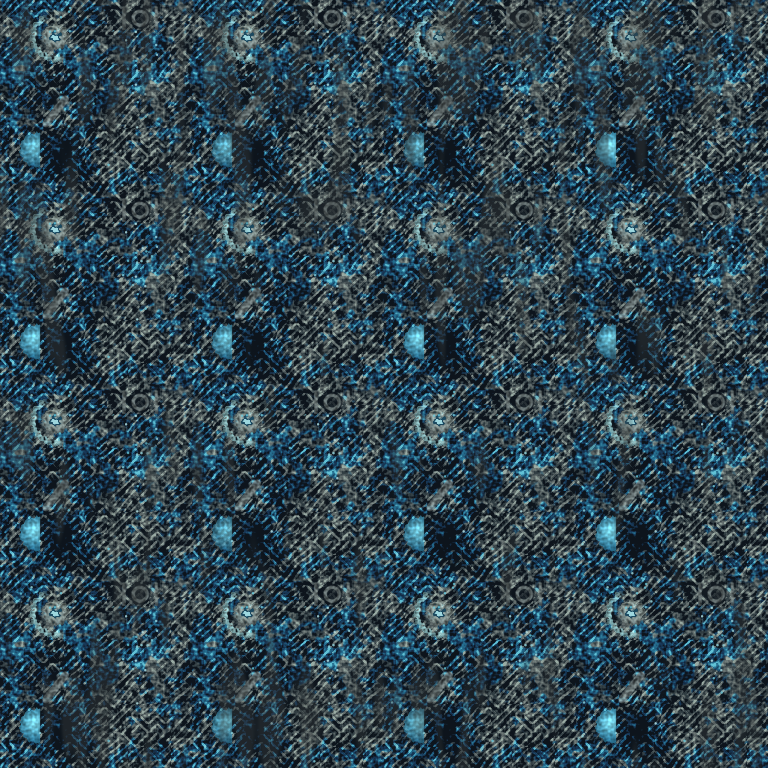
Write a WebGL 2 fragment shader that draws this pattern.

```glsl
#version 300 es
precision highp float;
// Draws a seamless 4 by 4 grid of weathered blue and grey circuitry.

uniform vec2 u_resolution;
out vec4 fragColor;

const float REPEATS = 4.0;
const float STRIPES = 23.0; // diagonal traces per repeat
const float MAZE = 22.0;    // maze cells per repeat
const float CHIPS = 32.0;   // shaded blocks per repeat
const float SPECKS = 40.0;  // light point cells per repeat
const float BASE_TONE = 0.37;
const float TRACE_GAIN = 0.5;
const float GRAIN_GAIN = 0.62;
const float WEAR = 0.65;
const vec3 INK = vec3(0.05, 0.08, 0.11);
const vec3 SLATE = vec3(0.20, 0.25, 0.27);
const vec3 STEEL = vec3(0.38, 0.42, 0.42);
const vec3 PALE = vec3(0.60, 0.67, 0.64);
const vec3 NAVY = vec3(0.09, 0.21, 0.33);
const vec3 TEAL = vec3(0.14, 0.42, 0.55);
const vec3 CYAN = vec3(0.38, 0.76, 0.84);
const vec3 WHITE = vec3(0.85, 0.93, 0.91);
const vec3 WORN = vec3(0.23, 0.25, 0.25);

// Soft zones of a repeat: centre, radius
const vec3 SPARKS = vec3(0.76, 0.55, 0.06);
const vec3 BLUES[5] = vec3[5](vec3(0.32, 0.16, 0.15), vec3(0.45, 0.6, 0.13),
  vec3(0.78, 0.66, 0.11), vec3(0.12, 0.95, 0.12), vec3(0.05, 0.6, 0.13));
const vec3 GREYS[5] = vec3[5](vec3(0.66, 0.27, 0.14), vec3(0.9, 0.52, 0.1),
  vec3(0.3, 0.79, 0.1), vec3(0.7, 0.92, 0.12), vec3(0.98, 0.85, 0.08));

float soft;
vec3 color;

void paint(vec3 c, float amount) { color = mix(color, c, amount); }

float hash(vec2 p) {
  vec3 h = fract(p.xyx * 0.1031);
  h += dot(h, h.yzx + 33.33);
  return fract((h.x + h.y) * h.z);
}

float corner(vec2 cell, vec2 offset, vec2 period, float seed) {
  float a = 6.28319 * hash(mod(cell, period) + seed);
  return dot(vec2(cos(a), sin(a)), offset);
}

// Gradient noise that wraps after one unit of p
float noise(vec2 p, vec2 n, float seed) {
  p *= n;
  vec2 c = floor(p), f = p - c, r = vec2(1, 0), u = vec2(0, 1);
  vec2 s = f * f * f * (f * (f * 6.0 - 15.0) + 10.0);
  return mix(mix(corner(c, f, n, seed), corner(c + r, f - r, n, seed), s.x),
    mix(corner(c + u, f - u, n, seed), corner(c + 1.0, f - 1.0, n, seed), s.x), s.y);
}

float stroke(float d, float w) { return 1.0 - smoothstep(w - soft, w + soft, d); }

vec2 wrapped(vec2 q, vec2 centre) { return fract(q - centre + 0.5) - 0.5; }

float zone(vec2 q, vec3 z) {
  vec2 d = wrapped(q, z.xy) / z.z;
  return exp(-dot(d, d));
}

vec3 ramp(float t, vec3 mid, vec3 light, vec3 top) {
  vec3 c = mix(INK, mid, smoothstep(0.08, 0.4, t));
  return mix(mix(c, light, smoothstep(0.4, 0.7, t)), top, smoothstep(0.7, 1.08, t));
}

void main() {
  vec2 uv = gl_FragCoord.xy / u_resolution, q = fract(uv * REPEATS);
  soft = 0.7 * REPEATS / min(u_resolution.x, u_resolution.y);

  // Blue and grey areas
  float field = noise(q, vec2(8), 3.0) + 1.3 * noise(q, vec2(21), 9.0) + 0.03;
  float tone = BASE_TONE;
  for (int i = 0; i < 5; i++) {
    float grey = zone(q, GREYS[i]);
    field += 0.55 * (zone(q, BLUES[i]) - grey);
    tone += 0.14 * grey;
  }
  float glow = zone(q, BLUES[2]), sparks = zone(q, SPARKS);

  // Rough surface, blocks and grain
  float grain = noise(q, vec2(38), 41.0) + 0.9 * noise(q, vec2(64), 47.0);
  float rough = 1.0 + 0.7 * grain;
  tone += 0.35 * noise(q, vec2(5), 13.0) + 0.4 * noise(q, vec2(18), 29.0)
    + GRAIN_GAIN * grain + 0.34 * (hash(floor(q * CHIPS) + 53.0) - 0.5);
  tone += 0.24 * (glow + sparks - zone(q, BLUES[0])) + 0.1 * zone(q, BLUES[3]);

  // Jogged diagonal traces and maze traces
  float jog = 0.5 * step(0.5, hash(floor(q * 9.0) + 59.0)) + 0.6 * noise(q, vec2(9), 61.0);
  float stripe = stroke(abs(fract((q.x - q.y) * STRIPES + jog) - 0.5) / STRIPES, 0.17 / STRIPES);
  float area = smoothstep(-0.08, 0.15, noise(q, vec2(7), 71.0));
  vec2 f = fract(q * MAZE);
  float turn = hash(floor(q * MAZE) + 83.0) > 0.4 ? f.x - f.y : f.x + f.y - 1.0;
  float maze = stroke(abs(turn) / MAZE, 0.19 / MAZE);
  float mazeArea = (1.0 - area) * smoothstep(-0.2, 0.1, noise(q, vec2(6), 97.0) + zone(q, GREYS[0]));
  tone += TRACE_GAIN * ((stripe - 0.37) * area + (maze - 0.34) * mazeArea);
  float blue = smoothstep(-0.15, 0.2, field - 0.22 * max(stripe * area, maze * mazeArea));
  color = mix(ramp(tone, SLATE, STEEL, PALE), ramp(tone, NAVY, TEAL, CYAN), blue);

  // Leaning bar, upright bars and ring
  vec2 b = wrapped(q, vec2(0.29, 0.42)), lean = vec2(0.61, 0.79);
  b -= clamp(dot(b, lean), -0.08, 0.08) * lean;
  paint(STEEL * 1.1 * rough, 0.8 * stroke(length(b), 0.02));
  vec2 g = wrapped(q, vec2(0.73, 0.905));
  float bars = stroke(abs(abs(g.x) - 0.085), 0.009) * stroke(abs(g.y), 0.06);
  paint(INK, 0.7 * stroke(length(g), 0.055));
  paint(STEEL * rough, 0.85 * max(bars, stroke(abs(length(g) - 0.036), 0.009)));

  // Washer with a lit hub and a bright collar
  vec2 w = wrapped(q, vec2(0.286, 0.807));
  float r = length(w) + 0.025 * grain;
  float side = 1.0 - smoothstep(-0.04, 0.02, w.x + 0.4 * w.y);
  paint(mix(PALE, CYAN, 0.4) * rough, 0.75 * side * stroke(abs(r - 0.115), 0.013));
  paint(mix(STEEL, PALE, 0.45 + 4.0 * w.y) * rough, 0.9 * stroke(r, 0.064));
  paint(mix(TEAL, INK, 0.4), stroke(r, 0.028));
  paint(mix(CYAN, WHITE, 0.5), stroke(r, 0.012));

  // Half dome, its light differing between repeats
  vec2 o = wrapped(q, vec2(0.195, 0.22));
  float dome = stroke(length(o) + 0.015 * grain, 0.09) * stroke(o.x, 0.014);
  float shine = zone(q, vec3(0.18, 0.235, 0.06));
  paint((mix(TEAL, CYAN, shine) + 0.12 * shine) * (1.0 + 0.4 * grain),
    dome * mix(0.65, 1.0, hash(floor(uv * REPEATS) + 5.0)));

  // Scattered light points, denser in the bright zone
  vec2 s = q * SPECKS, cell = floor(s);
  vec2 shift = 0.5 * vec2(hash(cell + 11.0), hash(cell + 23.0)) + 0.25;
  float lit = step(0.975 - 0.12 * max(glow, 2.0 * sparks), hash(cell + 131.0));
  paint(mix(CYAN, WHITE, max(sparks, hash(cell + 37.0) - 0.3)),
    0.85 * lit * stroke(length(fract(s) - shift) / SPECKS, 0.25 / SPECKS));

  // Streaked wear, strongest in the upper row
  float streak = noise(uv, vec2(44, 6), 151.0) + 0.6 * noise(uv, vec2(11, 7), 163.0);
  streak += 0.12 * cos(6.28319 * (uv.y - 0.86));
  paint(WORN + 0.4 * (color - WORN), WEAR * smoothstep(0.1, 0.4, streak));
  fragColor = vec4(clamp(color, 0.0, 1.0), 1.0);
}
```
